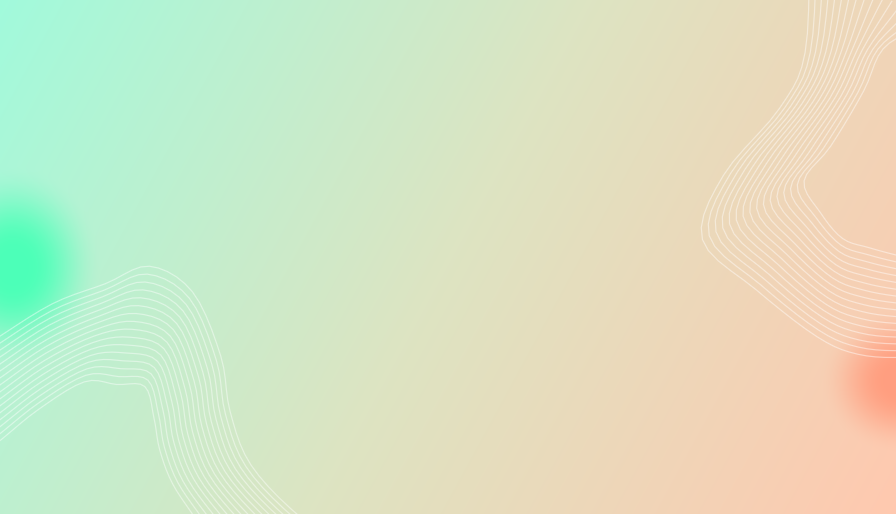
A Shadertoy shader for this background:

```glsl
// Soft mint-to-peach diagonal gradient with two blurred glows and two ribbons of fine wavy lines.

// Lengths are in canvas heights; the canvas is ASPECT wide.
const float ASPECT = 1.745;

const vec3 MINT  = vec3(0.63, 0.98, 0.86);
const vec3 SAND  = vec3(0.865, 0.893, 0.76);
const vec3 PEACH = vec3(1.0, 0.785, 0.685);
const vec2 GRADIENT_AXIS = vec2(0.88, -0.48);

const vec3 GREEN_GLOW = vec3(0.30, 1.0, 0.72);
const vec2 GREEN_CENTER = vec2(0.025, 0.48);
const vec2 GREEN_RADIUS = vec2(0.175, 0.20);
const vec3 CORAL_GLOW = vec3(1.0, 0.62, 0.50);
const vec2 CORAL_CENTER = vec2(1.755, 0.26);
const vec2 CORAL_RADIUS = vec2(0.16, 0.145);

const int LINES = 16;
const int STEPS = 5;
const int KNOTS = 11;
const float LINE_WIDTH = 0.0023;
const float LINE_OPACITY = 0.45;

// Spline knots of the two borders of each ribbon
const vec2 LEFT_OUTER[KNOTS] = vec2[](
    vec2(-0.114, 0.273), vec2(-0.011, 0.339), vec2(0.102, 0.409), vec2(0.205, 0.448),
    vec2(0.291, 0.482), vec2(0.375, 0.432), vec2(0.430, 0.307), vec2(0.448, 0.200),
    vec2(0.489, 0.095), vec2(0.586, -0.007), vec2(0.705, -0.09));
const vec2 LEFT_INNER[KNOTS] = vec2[](
    vec2(-0.114, 0.057), vec2(-0.011, 0.134), vec2(0.073, 0.202), vec2(0.164, 0.257),
    vec2(0.227, 0.252), vec2(0.282, 0.248), vec2(0.300, 0.186), vec2(0.311, 0.125),
    vec2(0.336, 0.059), vec2(0.382, -0.011), vec2(0.432, -0.09));
const vec2 RIGHT_OUTER[KNOTS] = vec2[](
    vec2(1.582, 1.273), vec2(1.577, 1.114), vec2(1.568, 0.898), vec2(1.518, 0.789),
    vec2(1.409, 0.659), vec2(1.368, 0.534), vec2(1.473, 0.436), vec2(1.591, 0.345),
    vec2(1.670, 0.311), vec2(1.761, 0.305), vec2(1.864, 0.318));
const vec2 RIGHT_INNER[KNOTS] = vec2[](
    vec2(1.886, 1.045), vec2(1.795, 0.955), vec2(1.720, 0.905), vec2(1.682, 0.823),
    vec2(1.618, 0.716), vec2(1.566, 0.648), vec2(1.598, 0.586), vec2(1.641, 0.536),
    vec2(1.693, 0.518), vec2(1.761, 0.500), vec2(1.864, 0.477));

// Catmull-Rom curve from b to c
vec2 spline(vec2 a, vec2 b, vec2 c, vec2 d, float t) {
    return b + 0.5 * t * (c - a + t * (2.0 * a - 5.0 * b + 4.0 * c - d
        + t * (3.0 * (b - c) + d - a)));
}

float segmentDistance(vec2 p, vec2 a, vec2 b) {
    vec2 ab = b - a, ap = p - a;
    return length(ap - ab * clamp(dot(ap, ab) / dot(ab, ab), 0.0, 1.0));
}

// Distance to the nearest of the lines blended between two borders
float ribbonDistance(vec2 p, vec2 outer[KNOTS], vec2 inner[KNOTS]) {
    float nearest = 1.0;
    vec2 outerStart = outer[1], innerStart = inner[1];
    for (int k = 1; k < KNOTS - 2; k++) {
        for (int s = 1; s <= STEPS; s++) {
            float t = float(s) / float(STEPS);
            vec2 outerEnd = spline(outer[k - 1], outer[k], outer[k + 1], outer[k + 2], t);
            vec2 innerEnd = spline(inner[k - 1], inner[k], inner[k + 1], inner[k + 2], t);
            for (int i = 0; i < LINES; i++) {
                float across = float(i) / float(LINES - 1);
                nearest = min(nearest, segmentDistance(p,
                    mix(outerStart, innerStart, across), mix(outerEnd, innerEnd, across)));
            }
            outerStart = outerEnd;
            innerStart = innerEnd;
        }
    }
    return nearest;
}

float glow(vec2 p, vec2 center, vec2 radius) {
    return 1.0 - smoothstep(0.18, 1.0, length((p - center) / radius));
}

void mainImage(out vec4 fragColor, in vec2 fragCoord) {
    vec2 p = fragCoord / iResolution.xy * vec2(ASPECT, 1.0);
    float pixel = 1.0 / iResolution.y;

    // Diagonal gradient, from the top left to the bottom right corner
    vec2 topLeft = vec2(0.0, 1.0);
    float t = dot(p - topLeft, GRADIENT_AXIS) / dot(vec2(ASPECT, -1.0), GRADIENT_AXIS);
    vec3 color = t < 0.5 ? mix(MINT, SAND, 2.0 * t) : mix(SAND, PEACH, 2.0 * t - 1.0);

    // Blurred spots
    color = mix(color, GREEN_GLOW, glow(p, GREEN_CENTER, GREEN_RADIUS));
    color = mix(color, CORAL_GLOW, glow(p, CORAL_CENTER, CORAL_RADIUS));

    // Line ribbons, evaluated only inside their bounds
    float d = 1.0;
    if (p.x < 0.61 && p.y < 0.50) d = ribbonDistance(p, LEFT_OUTER, LEFT_INNER);
    if (p.x > 1.34 && p.y > 0.28) d = ribbonDistance(p, RIGHT_OUTER, RIGHT_INNER);
    float coverage = clamp((0.5 * (LINE_WIDTH + pixel) - d) / pixel, 0.0, 1.0);
    color = mix(color, vec3(1.0), LINE_OPACITY * coverage);

    fragColor = vec4(color, 1.0);
}
```
